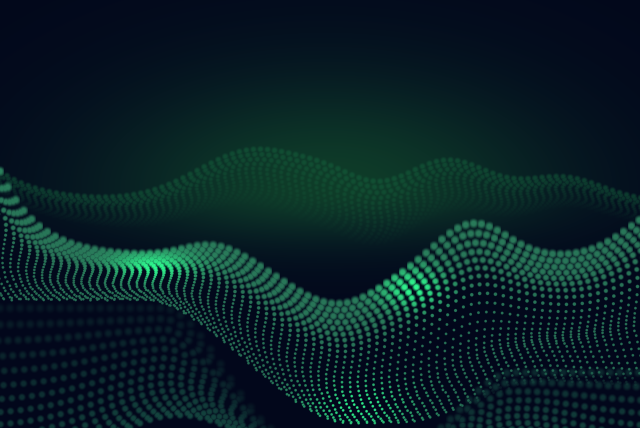
A Shadertoy shader for this background:

```glsl
// Rolling sheets of glowing green dots over a navy field with a soft green haze.
// Each sheet is a grid of rows strung between an upper and a lower curve;
// dots grow large and blurred where a sheet lies out of focus.

#define NAVY       vec3(0.008, 0.028, 0.105)
#define TEAL       vec3(0.025, 0.115, 0.145)
#define HAZE       vec3(0.060, 0.250, 0.160)
#define DOT_COLOR  vec3(0.200, 0.580, 0.410)
#define HOT_COLOR  vec3(0.180, 0.980, 0.560)
#define FAR_COLOR  vec3(0.080, 0.390, 0.240)
#define NEAR_COLOR vec3(0.120, 0.420, 0.330)
#define MAIN_ROWS  27
#define MAIN_PITCH 0.0185
#define JITTER     0.0035

const int FAR = 0, MAIN = 1, LEFT = 2, RIGHT = 3;

float hash(vec2 p) {
    vec3 q = fract(p.xyx * vec3(0.1031, 0.1030, 0.0973));
    q += dot(q, q.yzx + 33.33);
    return fract((q.x + q.y) * q.z);
}

float bump(float x, float center, float width) {
    float d = (x - center) / width;
    return exp(-d * d);
}

// Upper (x) and lower (y) height of a sheet
vec2 span(int sheet, float x) {
    if (sheet == FAR) {
        float top = 0.53 + 0.07 * exp(-x / 0.10) + 0.12 * bump(x, 0.60, 0.19)
            + 0.03 * bump(x, 0.78, 0.10) + 0.095 * bump(x, 1.05, 0.14)
            + 0.055 * bump(x, 1.32, 0.13);
        return vec2(top, top - 0.05 - 0.10 * bump(x, 0.80, 0.40));
    }
    if (sheet == MAIN) {
        float top = 0.40 + 0.20 * exp(-x / 0.09) + 0.03 * bump(x, 0.50, 0.10)
            - 0.11 * bump(x, 0.79, 0.16) + 0.08 * bump(x, 1.11, 0.11)
            + 0.12 * bump(x, 1.58, 0.14);
        float low = 0.30 - 0.29 * smoothstep(0.33, 0.83, x)
            + 0.11 * smoothstep(0.95, 1.30, x);
        return vec2(top, low);
    }
    if (sheet == LEFT)
        return vec2(0.28 - 0.30 * smoothstep(0.38, 0.68, x),
                    -0.12 + 0.15 * bump(x, 0.42, 0.25));
    return vec2(-0.03 + 0.16 * smoothstep(0.97, 1.20, x),
                -0.10 + 0.08 * bump(x, 1.22, 0.20));
}

// Dot coverage; each vec2 runs from the upper to the lower edge
float dots(vec2 p, int sheet, int rows, float pitch, float lean,
           vec2 radius, vec2 blur, vec2 strength) {
    float pixel = 0.75 / iResolution.y;
    float result = 0.0;
    for (int j = 0; j < rows; j++) {
        float s = float(j) / float(rows - 1);
        float t = 1.0 - pow(1.0 - s, 1.4);
        float focus = smoothstep(0.0, 0.55, t);
        float shift = lean * t + 0.25 * lean * sin(6.0 * t);
        float column = floor((p.x - shift) / pitch + 0.5);
        vec2 c = vec2(column * pitch + shift, 0.0);
        vec2 ends = span(sheet, c.x);
        c.y = mix(ends.x, ends.y, t);
        if (sheet == MAIN) {
            // Folds on the right and loose scatter in the lower rows
            c.y += 0.018 * sin(11.0 * t + 4.0 * c.x) * t
                * smoothstep(0.8, 1.2, c.x);
            vec2 cell = vec2(column + 200.0, float(j));
            vec2 wander = vec2(hash(cell), hash(cell + 57.0)) - 0.5;
            c += JITTER * wander * smoothstep(0.4, 1.0, t);
        }
        float r = mix(radius.x, radius.y, focus);
        float b = max(mix(blur.x, blur.y, focus), pixel);
        float dotMask = 1.0 - smoothstep(r - b, r + b, length(p - c));
        result = max(result, dotMask * mix(strength.x, strength.y, t));
    }
    return result;
}

void mainImage(out vec4 fragColor, in vec2 fragCoord) {
    vec2 p = fragCoord / iResolution.y;
    p.x *= 1.5 * iResolution.y / iResolution.x;

    // Hazy sky
    float rise = p.y > 0.56 ? 0.25 : 0.12;
    float wide = bump(p.x, 0.76, 0.58) * bump(p.y, 0.56, rise * 1.35);
    float core = bump(p.x, 0.77, 0.46) * bump(p.y, 0.56, rise * 0.85);
    vec3 color = mix(NAVY, TEAL, wide);
    color = mix(color, HAZE, core * 0.9);

    // Distant sheet
    float far = dots(p, FAR, 16, 0.0165, -0.06,
                     vec2(0.006, 0.004), vec2(0.004, 0.003), vec2(0.50, 0.03));
    color = mix(color, FAR_COLOR, far);

    // Main sheet with three highlights
    float mid = dots(p, MAIN, MAIN_ROWS, MAIN_PITCH, 0.09,
                     vec2(0.0088, 0.0030), vec2(0.0055, 0.0010), vec2(0.78, 0.72));
    float hot = bump(p.x, 0.36, 0.10) * bump(p.y, 0.375, 0.035)
        + bump(p.x, 0.97, 0.08) * bump(p.y, 0.325, 0.05)
        + bump(p.x, 0.84, 0.13) * bump(p.y, 0.05, 0.07);
    hot = min(hot, 1.0);
    float cover = smoothstep(-0.01, 0.03, span(RIGHT, p.x).x - p.y);
    mid *= (1.0 - 0.85 * cover) * (1.0 + 0.3 * hot);
    color = mix(color, mix(DOT_COLOR, HOT_COLOR, hot), mid);

    // Blurred foreground sheets
    float left = dots(p, LEFT, 15, 0.0235, 0.10,
                      vec2(0.008, 0.007), vec2(0.007, 0.004), vec2(0.16, 0.60));
    float right = dots(p, RIGHT, 10, 0.0220, 0.05,
                       vec2(0.008, 0.007), vec2(0.006, 0.004), vec2(0.32, 0.65));
    color = mix(color, NEAR_COLOR, max(left, right));

    fragColor = vec4(color, 1.0);
}
```
